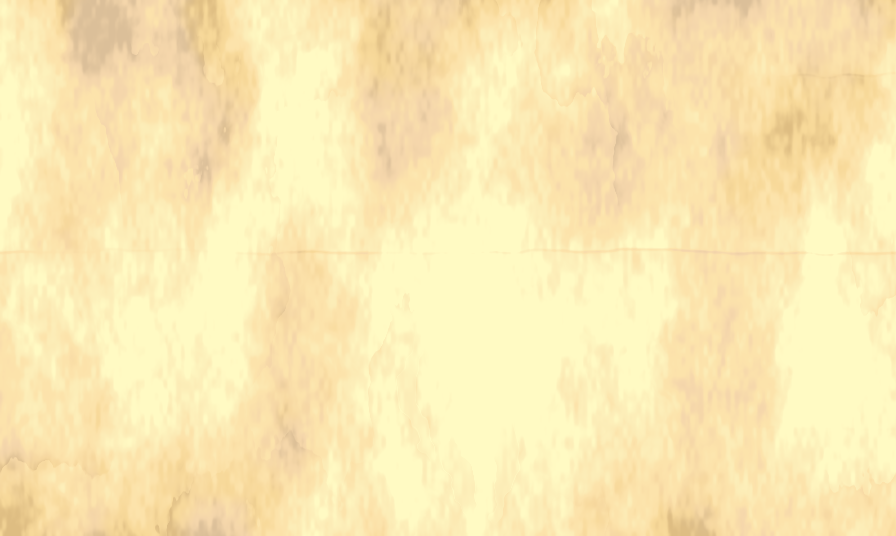
Write a Shadertoy shader that draws this texture.

```glsl
#define CLOUD_SCALE vec2(5.2, 2.7)
#define FIBRE_SCALE vec2(120.0, 46.0)
#define CLOUD_CONTRAST 7.6
#define FIBRE_CONTRAST 0.95
#define STAIN_DEPTH 1.0
#define CREASE_DEPTH 1.0
#define EDGE_DEPTH 0.55
#define TONE_BIAS -0.28
#define DRIPS 3

const vec3 CREAM  = vec3(1.00, 0.98, 0.765);
const vec3 IVORY  = vec3(0.99, 0.93, 0.72);
const vec3 SAND   = vec3(0.99, 0.89, 0.67);
const vec3 HONEY  = vec3(0.97, 0.85, 0.60);
const vec3 BLUSH  = vec3(0.96, 0.84, 0.67);
const vec3 UMBER  = vec3(0.87, 0.74, 0.51);
const vec3 MAUVE  = vec3(0.86, 0.75, 0.60);

float hash(vec2 p) {
    vec3 q = fract(vec3(p.xyx) * 0.1031);
    q += dot(q, q.yzx + 33.33);
    return fract((q.x + q.y) * q.z);
}

float noise(vec2 p) {
    vec2 cell = floor(p), f = fract(p);
    f = f * f * f * (f * (f * 6.0 - 15.0) + 10.0);
    return mix(mix(hash(cell), hash(cell + vec2(1, 0)), f.x),
               mix(hash(cell + vec2(0, 1)), hash(cell + vec2(1, 1)), f.x), f.y);
}

float fbm(vec2 p) {
    float sum = 0.0, weight = 0.5;
    for (int i = 0; i < 6; i++) {
        sum += weight * noise(p);
        p = mat2(1.6, 1.2, -1.2, 1.6) * p + 17.3;
        weight *= 0.52;
    }
    return sum;
}

// Crisp on one side of a contour, fading out on the other
float tideMark(vec2 p) {
    float d = fbm(p * vec2(6.5, 3.2) + 41.0) - 0.53;
    float patches = smoothstep(0.48, 0.72, noise(p * vec2(3.6, 2.6) + 8.0));
    return patches * smoothstep(0.0, 0.014, d) * exp(-max(d, 0.0) * 14.0);
}

// Horizontal folds: x is the thin line, its strength broken along the fold
float creases(vec2 p, float aspect) {
    float sum = 0.0;
    for (int i = -1; i <= 1; i++) {
        float k = float(i);
        float bend = 0.003 * sin(p.x * 7.0 + k) + 0.007 * (noise(vec2(p.x * 24.0, k + 5.0)) - 0.5);
        float d = p.y - 0.53 - 0.33 * k - bend;
        float strength = smoothstep(0.25, 0.85, noise(vec2(p.x * 8.0, k + 31.0)));
        float reach = i == 0 ? 1.0 : 0.7 * smoothstep(0.8, 0.97, p.x / aspect);
        float line = exp(-d * d / 0.000007);
        float halo = exp(-abs(d) * 32.0) * step(d, 0.0) * smoothstep(0.0, 0.003, -d);
        sum += reach * (line * (0.15 + strength) + 0.35 * halo * strength);
    }
    return sum;
}

// Pale runs of washed-out paper with a darker rim: x is the run, y is the rim
vec2 drips(vec2 p, float aspect) {
    vec2 result = vec2(0.0);
    for (int i = 0; i < DRIPS; i++) {
        float k = float(i);
        float base = 0.22 * hash(vec2(k, 3.0)) - 0.04;
        float top = base + 0.22 + 0.12 * hash(vec2(k, 9.0));
        float path = aspect * (0.47 + 0.045 * k) + 0.012 * sin(p.y * 19.0 + k * 2.0)
                   + 0.05 * (noise(vec2(p.y * 11.0, k * 7.0)) - 0.5) - 0.08 * (p.y - base);
        float taper = smoothstep(base, base + 0.05, p.y) * smoothstep(top, top - 0.16, p.y);
        float width = taper * (0.007 + 0.019 * noise(vec2(p.y * 16.0, k + 60.0)));
        float d = abs(p.x - path + 0.014 * (noise(p * 55.0) - 0.5)) - width;
        result.x = max(result.x, taper * smoothstep(0.002, -0.002, d));
        result.y = max(result.y, taper * smoothstep(-0.001, 0.002, d) * exp(-max(d, 0.0) * 75.0));
    }
    return result;
}

// Tone in roughly standard deviations: pale is negative, dark is positive
vec3 paper(float tone, float tint) {
    vec3 warm = mix(HONEY, BLUSH, tint);
    vec3 col = mix(CREAM, IVORY, smoothstep(-1.35, -0.5, tone));
    col = mix(col, SAND, smoothstep(-0.6, 0.2, tone));
    col = mix(col, warm, smoothstep(0.15, 1.1, tone));
    return mix(col, mix(UMBER, MAUVE, tint), smoothstep(1.0, 2.3, tone));
}

void mainImage(out vec4 fragColor, in vec2 fragCoord) {
    vec2 p = fragCoord / iResolution.y;
    float aspect = iResolution.x / iResolution.y;

    // Upright clouds, gently warped
    vec2 warp = vec2(fbm(p * vec2(9.0, 6.0) + 3.0), fbm(p * vec2(7.0, 5.0) + 70.0)) - 0.5;
    float tone = (fbm((p + 0.10 * warp) * CLOUD_SCALE + 12.0) - 0.5) * CLOUD_CONTRAST;

    // Fine fibres
    float fibre = noise(p * FIBRE_SCALE) + 0.6 * noise(p * FIBRE_SCALE * 0.47 + 9.0) - 0.8;
    tone += fibre * FIBRE_CONTRAST;

    // Ageing marks
    vec2 run = drips(p, aspect);
    vec2 border = min(p, vec2(aspect, 1.0) - p);
    tone += STAIN_DEPTH * tideMark(p) + CREASE_DEPTH * creases(p, aspect);
    tone += EDGE_DEPTH * (exp(-border.x * 14.0) + exp(-border.y * 16.0));
    tone += 0.9 * run.y * (1.0 - run.x) + TONE_BIAS;
    tone = mix(tone, -0.55 + 0.5 * fibre, 0.8 * run.x);

    float tint = smoothstep(0.38, 0.62, fbm(p * vec2(4.0, 3.0) + 90.0));
    fragColor = vec4(paper(tone, tint), 1.0);
}
```
